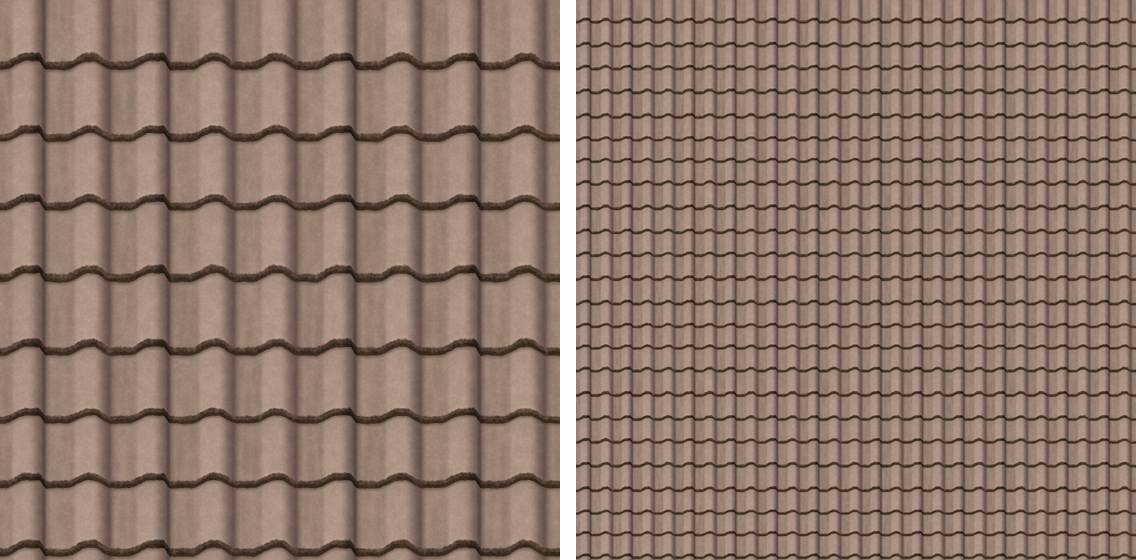
Left, the tile; right, the same tile 3 across and 3 down.
A Shadertoy shader for this texture:

```glsl
// Clay roof of 9 barrel columns by 8 overlapping courses.
// Each column is a shaded profile; each course ends in a dark lip that climbs
// over the barrels. Wrapping cellular noise adds grain, streaks and rough edges.

float hash(vec2 p) {
    vec3 q = fract(vec3(p.xyx) * vec3(0.1031, 0.1030, 0.0973));
    q += dot(q, q.yzx + 33.33);
    return fract((q.x + q.y) * q.z);
}

// Distance to the nearest scattered point; wraps over "cells" repeats
float cellular(vec2 uv, vec2 cells) {
    vec2 p = uv * cells, id = floor(p);
    float nearest = 2.0;
    for (int j = -1; j <= 1; j++)
    for (int i = -1; i <= 1; i++) {
        vec2 c = id + vec2(i, j);
        vec2 w = mod(c, cells);
        vec2 point = c + vec2(hash(w), hash(w + 71.0));
        nearest = min(nearest, length(p - point));
    }
    return nearest;
}

// Slightly uneven course heights, periodic over the canvas
float courseDrift(float y) {
    float a = 6.28318 * y;
    return 0.0049 * cos(a) - 0.0019 * sin(a)
         + 0.0030 * cos(2.0 * a) + 0.0031 * sin(2.0 * a);
}

void mainImage(out vec4 fragColor, in vec2 fragCoord) {
    vec2 uv = fragCoord / iResolution.xy;
    float soft = max(0.018, 8.0 / iResolution.y);

    float grain = cellular(uv, vec2(170.0)) - 0.5;
    float mottle = cellular(uv, vec2(46.0)) - 0.5;
    float streak = cellular(uv, vec2(63.0, 10.0)) - 0.5;

    // Column: some barrels are narrow and end in an open joint
    float x = uv.x * 9.0;
    float column = mod(floor(x), 9.0);
    float u = fract(x);
    float joint = 1.0 - step(0.9, mod(column + 0.5, 2.5));
    float edge = mix(0.735, 0.685, joint) + 0.006 * mottle;

    // Course: measured from a lip that rises over each barrel
    float rise = smoothstep(0.06, 0.42, u)
               * (1.0 - smoothstep(mix(0.50, 0.62, joint), mix(0.79, 0.74, joint), u));
    float y = (uv.y - courseDrift(uv.y) - 0.005 - 0.0150 * rise) * 8.0
            + 0.05 + 0.020 * mottle + 0.012 * grain;
    float course = mod(floor(y), 8.0);
    float v = fract(y);

    // Flat pans, each with its own tone and weathering
    float panTone = hash(vec2(mod(floor(x + 0.5), 9.0), course) + 13.0) - 0.5;
    vec3 pan = vec3(0.615, 0.520, 0.465) * (1.0 + 0.07 * panTone + 0.10 * streak);
    pan = mix(pan, vec3(0.58, 0.50, 0.45), 0.35 * smoothstep(0.0, 0.5, panTone));

    // Raised barrels, lit from the upper left
    float barrelTone = hash(vec2(column, course) + 47.0) - 0.5;
    vec3 barrel = vec3(0.690, 0.588, 0.532) * (1.0 + 0.035 * barrelTone);
    barrel *= 1.0 - 0.05 * smoothstep(0.55, 1.0, v);
    float onBarrel = smoothstep(0.16, 0.25, u)
                   * (1.0 - smoothstep(edge - 0.02, edge + 0.02, u));
    vec3 color = mix(pan, barrel, onBarrel);

    // Falling side of the barrel and its shadow on the pan
    float side = smoothstep(edge - 0.24, edge, u)
               * (1.0 - smoothstep(edge, edge + 0.15, u));
    color = mix(color, vec3(0.41, 0.33, 0.305), 0.88 * side);
    float crack = 1.0 - smoothstep(0.012, 0.045, abs(u - edge - 0.02));
    color = mix(color, vec3(0.33, 0.26, 0.235), crack * mix(0.25, 0.65, joint));

    // Surface grain
    color *= 1.0 + 0.07 * grain + 0.06 * mottle;

    // Soft shadow below the lip, pale worn rim above it
    color = mix(color, vec3(0.37, 0.31, 0.24), 0.65 * smoothstep(0.93, 1.0, v));
    float rim = smoothstep(0.09, 0.12, v) * (1.0 - smoothstep(0.12, 0.17, v));
    color *= 1.0 + 0.04 * rim * onBarrel;

    // Lip: brown cut face over a darker gap
    float lip = 1.0 - smoothstep(0.105 - soft, 0.105 + soft, v);
    lip = max(lip, smoothstep(1.0 - soft, 1.0, v) * 0.7);
    float face = smoothstep(0.030, 0.070, v) * (1.0 - step(0.5, v));
    vec3 lipColor = mix(vec3(0.235, 0.175, 0.135), vec3(0.345, 0.268, 0.218), face);
    lipColor *= 1.0 + 0.35 * grain + 0.25 * mottle;
    lipColor *= 1.0 - 0.40 * joint * smoothstep(0.45, 0.62, u)
              * (1.0 - smoothstep(0.70, 0.80, u));
    color = mix(color, lipColor, lip);

    fragColor = vec4(clamp(color, 0.0, 1.0), 1.0);
}
```
